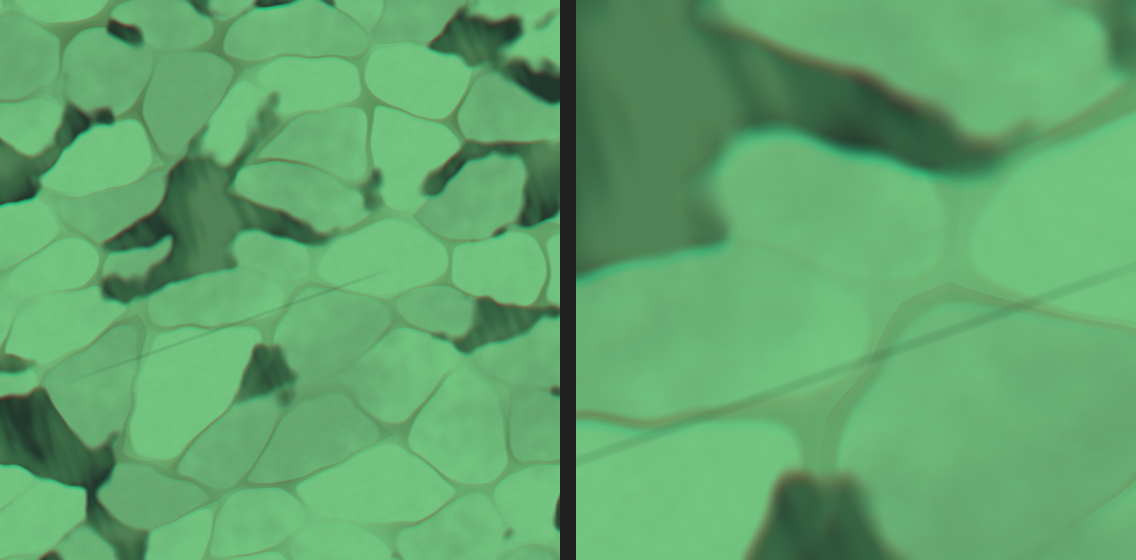
Left, the full canvas; right, a detail of the centre.
This texture is drawn by a three.js fragment shader. Its source:

```glsl
// Stained tissue section: pale green rounded cells with thin walls and dark slanted pores.
varying vec2 vUv;

const vec3 CELL_LIGHT = vec3(0.445, 0.765, 0.500);
const vec3 CELL_SHADE = vec3(0.395, 0.660, 0.440);
const vec3 WALL_OLIVE = vec3(0.270, 0.390, 0.230);
const vec3 PORE_PALE = vec3(0.310, 0.510, 0.330);
const vec3 PORE_GREEN = vec3(0.210, 0.390, 0.255);
const vec3 PORE_DARK = vec3(0.130, 0.220, 0.175);

const float GRAIN_ANGLE = 0.33;             // slant of the tissue, radians
const vec2 CELL_DENSITY = vec2(5.5, 8.0);   // cells along and across the slant
const float CORNER_SHARPNESS = 12.0;        // lower gives rounder cells
const float PORE_START = 0.08;              // noise level where walls open up
const float PORE_GROWTH = 0.68;
const float WALL_WIDTH = 0.035;
const vec2 RED_SHIFT = vec2(-0.001, 0.005); // colour fringe of the lens

vec2 hash2(vec2 p) {
  vec3 q = fract(p.xyx * vec3(0.1031, 0.1030, 0.0973));
  q += dot(q, q.yzx + 33.33);
  return fract((q.xx + q.yz) * q.zy);
}

float cornerSlope(vec2 corner, vec2 offset) {
  return dot(hash2(corner) * 2.0 - 1.0, offset);
}

float gradientNoise(vec2 p) {
  vec2 i = floor(p), f = fract(p);
  vec2 u = f * f * f * (f * (f * 6.0 - 15.0) + 10.0);
  vec2 e = vec2(1.0, 0.0);
  float low = mix(cornerSlope(i, f), cornerSlope(i + e, f - e), u.x);
  float high = mix(cornerSlope(i + e.yx, f - e.yx), cornerSlope(i + e.xx, f - e.xx), u.x);
  return 1.5 * mix(low, high, u.y);
}

vec2 seedOffset(vec2 cell) {
  return 0.06 + 0.88 * hash2(cell + 17.0);
}

// Rounded distance to the cell wall in x, random tone of the cell in y.
vec2 cellField(vec2 p) {
  vec2 base = floor(p), f = fract(p), nearCell = vec2(0.0), toNear = vec2(0.0);
  float best = 9.0;
  for (int j = -1; j <= 1; j++)
    for (int i = -1; i <= 1; i++) {
      vec2 cell = vec2(float(i), float(j));
      vec2 r = cell + seedOffset(base + cell) - f;
      float d = dot(r, r);
      if (d < best) { best = d; nearCell = cell; toNear = r; }
    }
  float sum = 0.0001;
  for (int j = -2; j <= 2; j++)
    for (int i = -2; i <= 2; i++) {
      vec2 cell = nearCell + vec2(float(i), float(j));
      vec2 r = cell + seedOffset(base + cell) - f;
      vec2 across = r - toNear;
      if (dot(across, across) > 0.0001)
        sum += exp(-CORNER_SHARPNESS * dot(0.5 * (r + toNear), normalize(across)));
    }
  return vec2(-log(sum) / CORNER_SHARPNESS, hash2(base + nearCell + 5.0).x);
}

vec3 tissue(vec2 uv) {
  // Slanted, warped space
  float c = cos(GRAIN_ANGLE), s = sin(GRAIN_ANGLE);
  vec2 along = vec2(c * uv.x + s * uv.y, c * uv.y - s * uv.x);
  vec2 warp = vec2(gradientNoise(uv * 3.2 + 4.0), gradientNoise(uv * 3.2 + 31.0));
  vec2 wobble = vec2(gradientNoise(uv * 17.0 + 8.0), gradientNoise(uv * 17.0 + 53.0));
  vec2 p = (along + 0.07 * warp + 0.010 * wobble) * CELL_DENSITY + 20.0;
  vec2 field = cellField(p);
  float wallDistance = field.x;

  // Cell bodies with uneven stain
  float cloud = gradientNoise(uv * 5.0 + 70.0);
  float mottle = gradientNoise(uv * 28.0 + 12.0);
  float grain = gradientNoise(along * vec2(75.0, 110.0) + 90.0);
  float shade = smoothstep(0.25, 1.05, field.y + 0.5 * cloud + 0.18 * mottle);
  vec3 color = mix(CELL_LIGHT, CELL_SHADE, clamp(shade + 0.12 * grain + 0.10 * mottle, -0.2, 1.1));

  // Thin walls that fade in and out
  float wall = 1.0 - smoothstep(0.0, WALL_WIDTH, wallDistance);
  float wallStrength = 0.26 + 0.55 * gradientNoise(uv * 7.0 + 41.0);
  color = mix(color, WALL_OLIVE, wall * clamp(wallStrength, 0.06, 0.65));

  // Pores: walls that open into dark gaps
  float opening = gradientNoise(p * vec2(0.55, 0.80) + 3.0) + 0.10 * mottle;
  float depth = PORE_GROWTH * max(opening - PORE_START, 0.0) - wallDistance;
  float softness = 0.045 + 0.025 * smoothstep(-0.2, 0.4, cloud);
  float pore = smoothstep(-softness, softness, depth) * smoothstep(0.0, 0.10, opening - PORE_START);
  float fibre = gradientNoise(along * vec2(55.0, 16.0) + 25.0);
  float stain = gradientNoise(uv * 9.0 + 61.0);
  float rim = exp(-max(depth, 0.0) * 14.0);
  float darkness = clamp(0.36 + 0.85 * stain + 0.22 * fibre + 0.32 * rim, 0.0, 1.0);
  vec3 poreColor = mix(PORE_PALE, PORE_GREEN, smoothstep(0.0, 0.5, darkness));
  poreColor = mix(poreColor, PORE_DARK, smoothstep(0.45, 0.95, darkness));
  return mix(color, poreColor, pore);
}

void main() {
  vec3 color = tissue(vUv);
  color.r = tissue(vUv + RED_SHIFT).r;

  // Faint slanted scratch
  float offLine = abs(vUv.y - 0.31 - 0.35 * (vUv.x - 0.1));
  float span = smoothstep(0.08, 0.25, vUv.x) * (1.0 - smoothstep(0.60, 0.74, vUv.x));
  color *= 1.0 - 0.09 * span * (1.0 - smoothstep(0.001, 0.005, offLine));
  gl_FragColor = vec4(color, 1.0);
}
```
